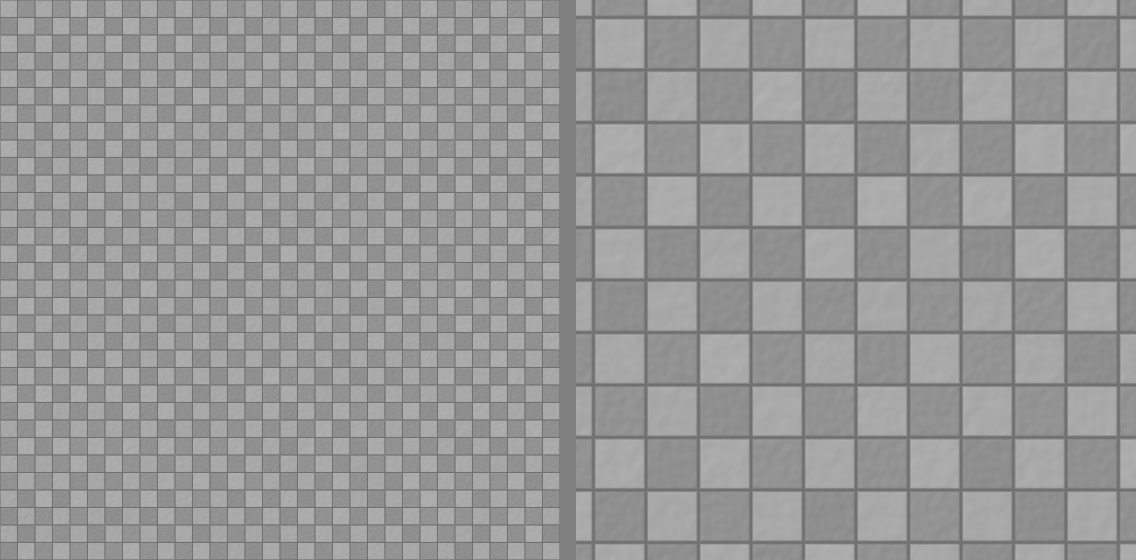
Left: the whole. Right: its middle third, enlarged.
Give the GLSL for this pattern, as a WebGL 1 fragment shader.

```glsl
precision highp float;

uniform vec2 u_resolution;

const float TILES = 32.0;            // tiles across and down
const vec3 LIGHT_TILE = vec3(0.663);
const vec3 DARK_TILE = vec3(0.567);
const vec3 GROOVE = vec3(0.44);
const float GROOVE_HALF = 0.032;     // in tile widths
const float GROOVE_SOFT = 0.025;
const float BEVEL_WIDTH = 0.11;
const float BEVEL_STRENGTH = 0.018;
const float SHADE_JITTER = 0.022;    // brightness range between tiles
const float COARSE_FREQ = 96.0;      // noise cells per canvas
const float FINE_FREQ = 192.0;
const float RELIEF_STEP = 0.0014;    // in canvas widths
const float RELIEF_STRENGTH = 0.042;
const vec2 LIGHT_DIR = vec2(-1.0, 1.0);
const float TAU = 6.2831853;

float hash(vec2 p) {
  vec3 q = fract(p.xyx * vec3(0.1031, 0.1030, 0.0973));
  q += dot(q, q.yzx + 33.33);
  return fract((q.x + q.y) * q.z);
}

// Contribution of one lattice corner, wrapped to the period
float cornerSlope(vec2 corner, vec2 offset, float period) {
  float angle = TAU * hash(mod(corner, period));
  return dot(vec2(cos(angle), sin(angle)), offset);
}

float gradientNoise(vec2 uv, float period) {
  vec2 p = uv * period;
  vec2 i = floor(p);
  vec2 f = p - i;
  vec2 w = f * f * f * (f * (f * 6.0 - 15.0) + 10.0);
  vec2 e = vec2(1.0, 0.0);
  float bottom = mix(cornerSlope(i, f, period),
                     cornerSlope(i + e, f - e, period), w.x);
  float top = mix(cornerSlope(i + e.yx, f - e.yx, period),
                  cornerSlope(i + 1.0, f - 1.0, period), w.x);
  return mix(bottom, top, w.y);
}

// Light tiles are softly dented, dark tiles finely grained
float stoneHeight(vec2 uv, float isLight) {
  return mix(0.55, 1.0, isLight) * gradientNoise(uv, COARSE_FREQ)
       + mix(0.75, 0.45, isLight) * gradientNoise(uv, FINE_FREQ);
}

void main() {
  vec2 uv = gl_FragCoord.xy / u_resolution;
  vec2 grid = uv * TILES;
  vec2 tile = floor(grid);
  vec2 local = grid - tile;
  float pixel = TILES / min(u_resolution.x, u_resolution.y);

  // Checkerboard with a slight shade difference per tile
  float isLight = mod(tile.x + tile.y, 2.0);
  vec3 color = mix(DARK_TILE, LIGHT_TILE, isLight);
  color += SHADE_JITTER * (hash(tile + 7.0) - 0.5);

  // Rough surface lit from the upper left
  float relief = stoneHeight(uv, isLight)
               - stoneHeight(uv + LIGHT_DIR * RELIEF_STEP, isLight);
  color += RELIEF_STRENGTH * relief;

  // Rounded tile edges
  vec2 nearLow = 1.0 - smoothstep(0.0, BEVEL_WIDTH, local);
  vec2 nearHigh = 1.0 - smoothstep(0.0, BEVEL_WIDTH, 1.0 - local);
  color += BEVEL_STRENGTH * dot(nearHigh - nearLow, LIGHT_DIR);

  // Grooves centred on the tile borders
  vec2 border = min(local, 1.0 - local);
  float edge = min(border.x, border.y);
  float soft = max(GROOVE_SOFT, 0.5 * pixel);
  float groove = 1.0 - smoothstep(GROOVE_HALF - soft, GROOVE_HALF + soft, edge);
  color = mix(color, GROOVE, groove);

  gl_FragColor = vec4(color, 1.0);
}
```
